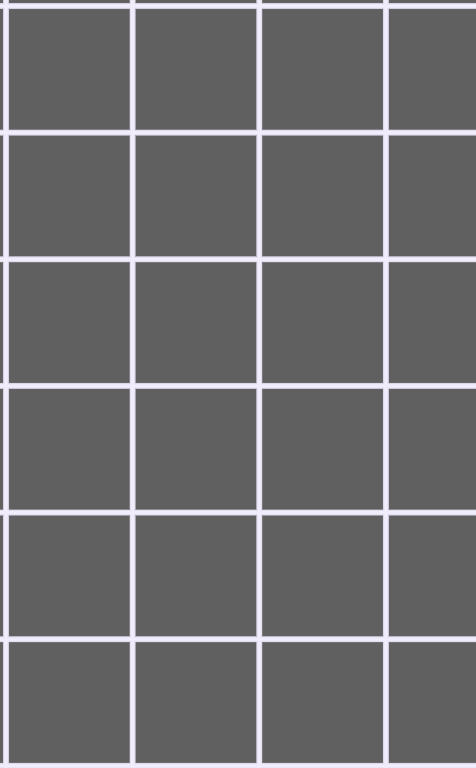
Give the GLSL for this pattern, as a Shadertoy shader.

```glsl
// Square grid of pale lilac lines on flat grey, anchored near the top left.
// Each line is a distance to the nearest grid axis, with a brighter core
// and a soft rim; all lengths are fractions of the canvas height.

#define PITCH 0.1649
#define INSET 0.0078
#define LINE_WIDTH 0.0076
#define CORE_WIDTH 0.0042
#define EDGE_SOFTNESS 0.0018
#define GROUND_COLOR vec3(0.378, 0.378, 0.378)
#define RIM_COLOR vec3(0.89, 0.87, 0.94)
#define CORE_COLOR vec3(0.95, 0.93, 0.99)

// Distance to the nearest vertical (x) and horizontal (y) line centre.
vec2 gridDistance(vec2 p) {
    vec2 cell = (p - INSET) / PITCH;
    return abs(fract(cell + 0.5) - 0.5) * PITCH;
}

// Soft coverage of a band of the given width.
float band(float dist, float width, float blur) {
    return 1.0 - smoothstep(-blur, blur, dist - 0.5 * width);
}

void mainImage(out vec4 fragColor, in vec2 fragCoord) {
    // Measure from the top left corner.
    vec2 p = vec2(fragCoord.x, iResolution.y - fragCoord.y) / iResolution.y;
    float blur = max(0.7 / iResolution.y, 0.5 * EDGE_SOFTNESS);

    // Crossing lines merge through the smaller distance.
    vec2 axes = gridDistance(p);
    float dist = min(axes.x, axes.y);

    // Grey ground, lilac line, brighter middle.
    vec3 color = mix(GROUND_COLOR, RIM_COLOR, band(dist, LINE_WIDTH, blur));
    color = mix(color, CORE_COLOR, band(dist, CORE_WIDTH, blur));
    fragColor = vec4(color, 1.0);
}
```
